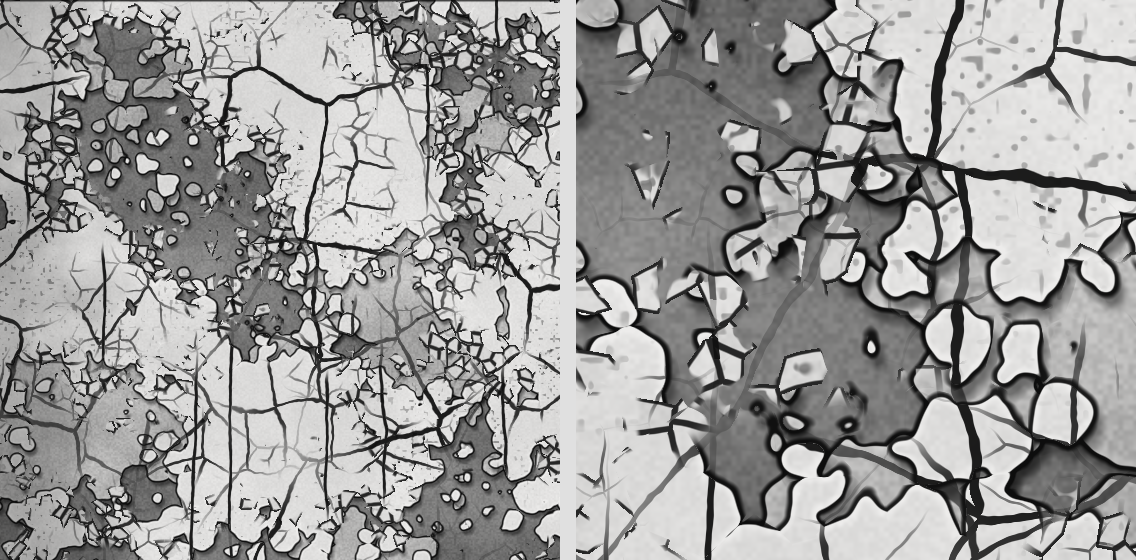
Left: the whole. Right: its middle third, enlarged.
Write a WebGL 2 fragment shader that draws this texture.

```glsl
#version 300 es
precision highp float;
// Cracked white paint flaking in layers off a grey concrete wall.

uniform vec2 u_resolution;
out vec4 outColor;

const float PAINT_TONE = 0.87;
const float PLASTER_TONE = 0.71;
const float CONCRETE_TONE = 0.46;
const float PAINT_LEVEL = 0.455;     // higher levels peel more away
const float PLASTER_LEVEL = 0.465;
const float PATCH_SCALE = 4.6;
const float LOBE_SCALE = 21.0;
const float CHIP_SCALE = 44.0;
const float LIP_WIDTH = 0.0045;
const float COLUMN_COUNT = 8.0;
const vec2 SHADOW_SHIFT = vec2(-0.004, 0.008);
const vec3 TINT = vec3(1.0, 0.997, 0.992);

vec2 hash2(vec2 p) {
  vec3 q = fract(p.xyx * vec3(0.1031, 0.1030, 0.0973));
  q += dot(q, q.yzx + 33.33);
  return fract((q.xx + q.yz) * q.zy);
}

float noise(vec2 p) {
  vec2 i = floor(p), f = fract(p);
  f = f * f * (3.0 - 2.0 * f);
  float low = mix(hash2(i).x, hash2(i + vec2(1, 0)).x, f.x);
  float high = mix(hash2(i + vec2(0, 1)).x, hash2(i + vec2(1, 1)).x, f.x);
  return mix(low, high, f.y);
}

float fbm(vec2 p) {
  float sum = 0.0, gain = 0.5;
  for (int i = 0; i < 5; i++) {
    sum += gain * noise(p);
    p = mat2(1.6, 1.2, -1.2, 1.6) * p + 17.3;
    gain *= 0.5;
  }
  return sum / 0.97;
}

// x: distance to the nearest seed, y: distance to the cell border, z: cell id
vec3 cells(vec2 p) {
  vec2 first = vec2(8.0), second = vec2(9.0);
  float id = 0.0;
  for (int y = -1; y <= 1; y++)
    for (int x = -1; x <= 1; x++) {
      vec2 cell = floor(p) + vec2(x, y);
      vec2 seed = cell + hash2(cell) - p;
      if (dot(seed, seed) < dot(first, first)) {
        second = first;
        first = seed;
        id = hash2(cell + 7.0).y;
      } else if (dot(seed, seed) < dot(second, second)) second = seed;
    }
  return vec3(length(first), dot(0.5 * (first + second), normalize(second - first)), id);
}

// Broad patches with rounded lobes along their rims
float sheetHeight(vec2 p, float seed) {
  return fbm(p * PATCH_SCALE + seed) + 0.24 * (0.45 - cells(p * LOBE_SCALE + seed).x)
       + 0.07 * (noise(p * 75.0 + seed) - 0.5);
}

// Approximate signed distance to the rim, positive on the sheet
float sheetDistance(vec2 p, float seed, float level) {
  const vec2 e = vec2(0.002, 0.0);
  float h = sheetHeight(p, seed);
  vec2 slope = vec2(sheetHeight(p + e.xy, seed), sheetHeight(p + e.yx, seed)) - h;
  return (h - level) / max(length(slope) / e.x, 2.5);
}

float line(float d, float width, float pixel) {
  return 1.0 - smoothstep(0.5 * width, 0.5 * width + 1.4 * pixel, d);
}

float crackNet(vec2 p, float scale, float width, float amount, float pixel) {
  float presence = smoothstep(1.0 - amount, 1.25 - amount, noise(p * scale * 0.8 + 31.0));
  return presence * line(cells(p * scale + 3.0).y / scale, width * presence, pixel);
}

// Long upright cracks, broken into stretches
float uprightCracks(vec2 p, float pixel) {
  float sum = 0.0;
  for (float i = 0.0; i < COLUMN_COUNT; i++) {
    vec2 r = hash2(vec2(i, 5.0));
    float x = (i + 0.2 + 0.6 * r.x) / COLUMN_COUNT + 0.05 * (r.y - 0.5) * p.y;
    float presence = smoothstep(0.45, 0.6, noise(vec2(i * 9.0 + 4.0, p.y * 4.5)));
    sum = max(sum, presence * line(abs(p.x - x), 0.0028 * presence, pixel));
  }
  return sum;
}

// Lays a sheet over a surface with its cast shadow, dark lip and bright rim
float laySheet(float under, float sheet, float d, float castDistance, float pixel) {
  under *= 1.0 - 0.4 * smoothstep(-0.006, 0.003, castDistance);
  under *= 1.0 - 0.85 * smoothstep(-LIP_WIDTH, -0.3 * LIP_WIDTH, d);
  sheet += 0.06 * (1.0 - smoothstep(0.0, 0.006, d));
  return mix(under, sheet, smoothstep(-pixel, pixel, d));
}

void main() {
  vec2 p = gl_FragCoord.xy / u_resolution.y;
  float pixel = 1.0 / u_resolution.y;
  vec2 warp = vec2(fbm(p * 13.0 + 40.0), fbm(p * 13.0 + 80.0)) - 0.5;
  vec2 bent = p + 0.035 * warp;
  float leftSide = 1.0 - smoothstep(0.0, 0.36, p.x + 0.12 * p.y + 0.3 * warp.x);

  // Surface tones
  float grain = noise(p * 330.0) - 0.5;
  float stain = fbm(p * 8.0 + 60.0) - 0.5;
  float rough = smoothstep(0.5, 0.72, fbm(p * 5.0 + 110.0));
  float pits = smoothstep(0.74, 0.9, noise(p * 190.0 + 9.0));
  float concrete = CONCRETE_TONE + 0.3 * stain + 0.09 * grain;
  float plaster = PLASTER_TONE + 0.28 * stain + 0.1 * grain - 0.2 * pits * rough;
  float paint = PAINT_TONE + 0.1 * stain + 0.04 * grain - 0.28 * pits * rough;

  // Peeling sheets
  float paintLevel = PAINT_LEVEL + 0.1 * leftSide;
  float plasterD = sheetDistance(p, 23.0, PLASTER_LEVEL);
  float plasterCast = sheetDistance(p + SHADOW_SHIFT, 23.0, PLASTER_LEVEL);
  float paintD = sheetDistance(p, 71.0, paintLevel);
  float paintCast = sheetDistance(p + SHADOW_SHIFT, 71.0, paintLevel);
  float tone = laySheet(concrete, plaster, plasterD, plasterCast, pixel);
  tone = laySheet(tone, paint, paintD, paintCast, pixel);

  // Crumbled chips along the paint rim
  vec3 chip = cells((p + 0.012 * warp) * CHIP_SCALE);
  float rim = smoothstep(-0.02, -0.014, paintD) * (1.0 - smoothstep(0.012, 0.02, paintD));
  rim *= step(0.55, chip.z) * smoothstep(0.45, 0.55, noise(p * 11.0 + 50.0));
  float chipFace = smoothstep(0.06, 0.06 + 2.0 * pixel * CHIP_SCALE, chip.y);
  tone = mix(tone, mix(0.15, paint - 0.12 * chip.z + 0.06, chipFace), rim);

  // Cracks, fainter on the lower layers
  float cracks = crackNet(bent, 5.0, 0.005, 0.62, pixel);
  cracks = max(cracks, 0.9 * crackNet(bent + 0.37, 11.0, 0.003, 0.5, pixel));
  cracks = max(cracks, 0.65 * crackNet(bent + 0.71, 25.0, 0.0012, 0.4, pixel));
  cracks = max(cracks, uprightCracks(p + 0.016 * warp, pixel));
  float hold = mix(mix(0.25, 0.65, step(0.0, plasterD)), 1.0, step(0.0, paintD));
  tone = mix(tone, 0.06, 0.94 * cracks * hold);

  // Grime on the left side and along the top
  tone *= 1.0 - 0.24 * leftSide;
  tone *= mix(0.25, 1.0, smoothstep(0.0, 0.005, 1.0 - p.y));
  outColor = vec4(clamp(tone, 0.05, 0.93) * TINT, 1.0);
}
```
